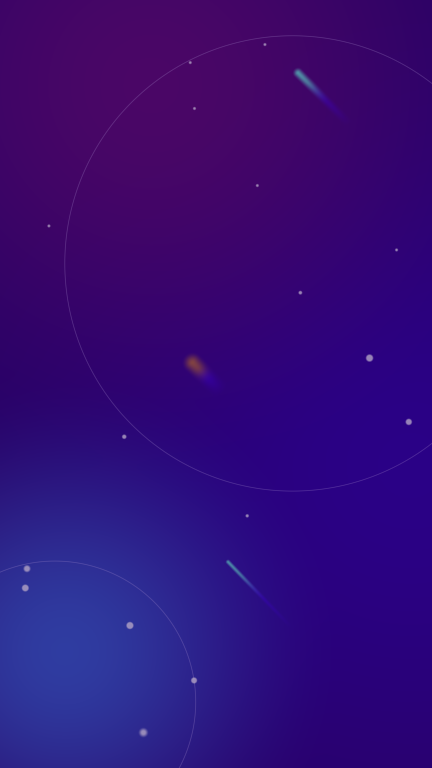
Give the GLSL for this background, as a Shadertoy shader.

```glsl
// A violet night sky: soft radial glows form the backdrop, crossed by thin
// orbit rings, three fading comets and a loop of hashed, layered stars.
// All lengths are in canvas widths, with the origin at the lower left.

float hash(float n) {
    return fract(sin(n * 12.9898) * 43758.5453);
}

// Soft radial falloff: 1 at the centre, 0 at the radius
float glow(vec2 p, vec2 centre, float radius) {
    return 1.0 - smoothstep(0.0, radius, distance(p, centre));
}

float ring(vec2 p, vec2 centre, float radius, float pixel) {
    float d = abs(distance(p, centre) - radius);
    return 1.0 - smoothstep(0.0, max(0.0024, pixel), d);
}

// Tapered segment that turns violet and fades out towards its tail
vec3 comet(vec3 sky, vec2 p, vec2 head, vec2 tail, float width, vec3 headColor, float strength) {
    vec2 axis = tail - head;
    float t = clamp(dot(p - head, axis) / dot(axis, axis), 0.0, 1.0);
    float body = 1.0 - smoothstep(0.0, width, distance(p, head + axis * t));
    vec3 color = mix(headColor, vec3(0.23, 0.0, 0.78), smoothstep(0.15, 0.6, t));
    return mix(sky, color, body * strength * (1.0 - t));
}

void mainImage(out vec4 fragColor, in vec2 fragCoord) {
    vec2 p = fragCoord / iResolution.x;
    float height = iResolution.y / iResolution.x;
    float pixel = 1.0 / iResolution.x;

    // Backdrop: indigo base with violet, magenta and blue glows
    vec3 color = vec3(0.155, 0.003, 0.395);
    color = mix(color, vec3(0.165, 0.003, 0.525), glow(p, vec2(0.95, 0.7), 1.2));
    color = mix(color, vec3(0.29, 0.025, 0.40), glow(p, vec2(0.35, 1.58), 0.95));
    color = mix(color, vec3(0.185, 0.235, 0.63), glow(p, vec2(0.15, 0.27), 0.66));

    // Orbit rings
    vec3 ringColor = vec3(0.65, 0.55, 0.8);
    color = mix(color, ringColor, 0.24 * ring(p, vec2(0.677, 1.168), 0.527, pixel));
    color = mix(color, ringColor, 0.24 * ring(p, vec2(0.127, 0.153), 0.326, pixel));

    // Comets: two teal, one blurred ember
    vec3 teal = vec3(0.32, 0.62, 0.68);
    color = comet(color, p, vec2(0.69, 1.609), vec2(0.81, 1.49), 0.014, teal, 0.9);
    color = comet(color, p, vec2(0.528, 0.477), vec2(0.675, 0.325), 0.007, teal, 0.85);
    color = comet(color, p, vec2(0.446, 0.938), vec2(0.515, 0.87), 0.026, vec3(0.52, 0.27, 0.25), 0.95);

    // Stars: one per horizontal band, tiny near the top and larger below
    for (int i = 0; i < 16; i++) {
        float id = float(i);
        vec2 star = vec2(hash(id + 3.1), height * (1.0 - (id + hash(id + 7.7)) / 16.0));
        float radius = i < 6 ? 0.003 : mix(0.003, 0.009, hash(id + 5.3));
        float blur = max(pixel, radius * 0.7 * hash(id + 9.2));
        float disc = 1.0 - smoothstep(radius - blur, radius + blur, distance(p, star));
        color = mix(color, vec3(0.70, 0.64, 0.77), 0.8 * disc);
    }

    fragColor = vec4(color, 1.0);
}
```
